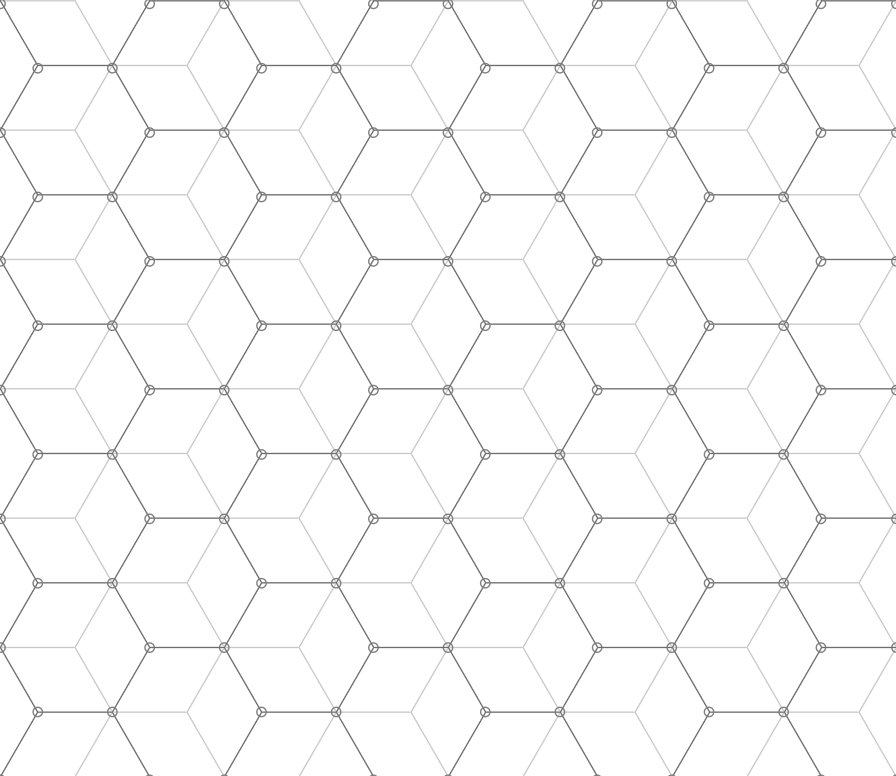
This pattern is drawn by a WebGL 1 fragment shader. Its source:

```glsl
precision highp float;
// Thin grey honeycomb with pale cube spokes and small drifting rings on its nodes.

uniform vec2 u_resolution;

#define REPEATS vec2(4.0, 6.0)       // whole repeats across and down
#define PERIOD vec2(192.0, 111.0)    // one repeat, in design units
#define SIDE 64.0                    // hexagon side
#define LINE_WIDTH 1.15
#define RING_WIDTH 1.2
#define RING_RADIUS 4.0
#define GRID_SHIFT vec2(0.3, 0.7)    // offset of the whole line grid
#define RING_START vec2(0.1, 2.6)    // ring offset from its node, top left
#define RING_DRIFT vec2(-0.8, -3.0)  // change of that offset over the canvas
#define DARK_GREY 0.43
#define PALE_GREY 0.79
#define RING_GREY 0.50

float segmentDistance(vec2 p, vec2 a, vec2 b) {
  vec2 ab = b - a;
  return length(p - a - ab * clamp(dot(p - a, ab) / dot(ab, ab), 0.0, 1.0));
}

// Share of a pixel covered by a stroke, also right for hairlines.
float strokeCoverage(float dist, float width, float pixel) {
  float h = 0.5 * pixel;
  return (clamp(dist + 0.5 * width, -h, h) - clamp(dist - 0.5 * width, -h, h)) / pixel;
}

// Upper right quarter of the hexagon, mirrored by abs.
float outlineDistance(vec2 q) {
  vec2 corner = vec2(0.5 * SIDE, 0.5 * PERIOD.y);
  vec2 a = abs(q);
  return min(segmentDistance(a, vec2(SIDE, 0.0), corner),
             segmentDistance(a, corner, vec2(0.0, corner.y)));
}

// Three spokes from the centre that turn the hexagon into a cube.
float spokeDistance(vec2 q) {
  vec2 a = vec2(q.x, abs(q.y));
  return min(segmentDistance(a, vec2(0.0), vec2(-SIDE, 0.0)),
             segmentDistance(a, vec2(0.0), vec2(0.5 * SIDE, 0.5 * PERIOD.y)));
}

// Rings on the left and right nodes of a hexagon; the drift wraps with the canvas.
float ringDistance(vec2 q, vec2 centre) {
  float nearest = 1e3;
  for (int i = 0; i < 2; i++) {
    vec2 node = vec2(float(i) * 2.0 - 1.0, 0.0) * SIDE;
    vec2 place = fract((centre + node) / (PERIOD * REPEATS) + 0.001);
    vec2 offset = RING_START + RING_DRIFT * place;
    nearest = min(nearest, abs(length(q - node - offset) - RING_RADIUS));
  }
  return nearest;
}

void main() {
  vec2 size = PERIOD * REPEATS;
  float pixel = size.x / u_resolution.x;
  vec2 uv = gl_FragCoord.xy / u_resolution;
  vec2 p = vec2(uv.x, 1.0 - uv.y) * size - GRID_SHIFT;

  float outline = 1e3;
  float spokes = 1e3;
  float rings = 1e3;

  // Two staggered sets of hexagons fill each repeat.
  for (int i = 0; i < 2; i++) {
    vec2 first = vec2(SIDE, 0.0) + 0.5 * PERIOD * float(i);
    vec2 cell = floor((p - first) / PERIOD + 0.5);
    vec2 centre = first + cell * PERIOD;
    vec2 q = p - centre;
    outline = min(outline, outlineDistance(q));
    spokes = min(spokes, spokeDistance(q));
    rings = min(rings, ringDistance(q, centre));
  }

  // Ink the strokes on white paper.
  float pale = mix(1.0, PALE_GREY, strokeCoverage(spokes, LINE_WIDTH, pixel));
  float dark = mix(1.0, DARK_GREY, strokeCoverage(outline, LINE_WIDTH, pixel));
  float grey = min(pale, dark);
  float ring = strokeCoverage(rings, RING_WIDTH, pixel);
  grey = min(grey, mix(grey, RING_GREY, ring));
  gl_FragColor = vec4(vec3(grey), 1.0);
}
```
